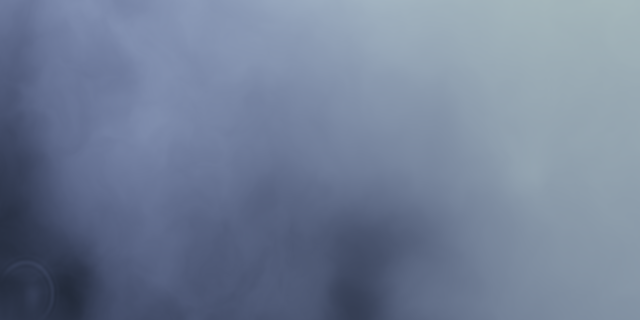
Reproduce this texture procedurally as a WebGL 1 fragment shader.

```glsl
precision highp float;
// Soft blue-grey smoke, pale at the upper right and thinning to darkness at the lower left.
uniform vec2 u_resolution;

float hash(vec2 cell) {
  vec3 q = fract(cell.xyx * vec3(0.1031, 0.1030, 0.0973));
  q += dot(q, q.yzx + 33.33);
  return fract((q.x + q.y) * q.z);
}

float valueNoise(vec2 p) {
  vec2 cell = floor(p);
  vec2 f = fract(p);
  f = f * f * f * (f * (f * 6.0 - 15.0) + 10.0);
  float low = mix(hash(cell), hash(cell + vec2(1.0, 0.0)), f.x);
  float high = mix(hash(cell + vec2(0.0, 1.0)), hash(cell + vec2(1.0)), f.x);
  return mix(low, high, f.y);
}

// Fractal noise centred on zero.
float fbm(vec2 p) {
  float sum = 0.0;
  float gain = 0.5;
  for (int i = 0; i < 5; i++) {
    sum += gain * (valueNoise(p) - 0.5);
    p = mat2(0.8, 0.6, -0.6, 0.8) * p * 2.03 + 7.3;
    gain *= 0.48;
  }
  return sum;
}

// Gaussian patch of light or shade.
float puff(vec2 p, vec2 center, vec2 radius) {
  vec2 d = (p - center) / radius;
  return exp(-dot(d, d));
}

// Broad layout of the smoke density.
float smokeLayout(vec2 p) {
  float top = mix(0.60, 1.0, smoothstep(0.0, 1.3, p.x));
  float bottom = mix(0.29, 0.74, smoothstep(0.95, 1.9, p.x));
  float v = mix(bottom, top, p.y);
  // Lit billows
  v += 0.13 * puff(p, vec2(0.43, 0.60), vec2(0.26, 0.29));
  v += 0.09 * puff(p, vec2(0.24, 0.93), vec2(0.13, 0.14));
  v += 0.05 * puff(p, vec2(1.64, 0.46), vec2(0.11, 0.11));
  // Dark hollows
  v -= 0.37 * puff(p, vec2(-0.01, 0.32), vec2(0.18, 0.37));
  v -= 0.08 * puff(p, vec2(0.03, 0.84), vec2(0.10, 0.12));
  v -= 0.23 * puff(p, vec2(0.23, 0.08), vec2(0.09, 0.17));
  v -= 0.20 * puff(p, vec2(1.12, 0.06), vec2(0.09, 0.17));
  v -= 0.15 * puff(p, vec2(1.25, 0.28), vec2(0.17, 0.12));
  v -= 0.07 * puff(p, vec2(1.00, 0.32), vec2(0.28, 0.13));
  v -= 0.05 * puff(p, vec2(0.82, 0.38), vec2(0.13, 0.09));
  v -= 0.05 * puff(p, vec2(0.38, 0.76), vec2(0.09, 0.08));
  v -= 0.04 * puff(p, vec2(1.38, 0.58), vec2(0.09, 0.16));
  return v;
}

// Faint curled wisps around a small bright core.
float curl(vec2 p, vec2 center, float wobble) {
  vec2 d = p - center;
  float r = length(d * vec2(1.0, 0.86)) + wobble;
  float band = smoothstep(0.055, 0.085, r) * (1.0 - smoothstep(0.085, 0.11, r));
  float arcs = band * (0.5 + 0.5 * cos(r * 300.0)) * smoothstep(-0.06, 0.08, d.x + d.y);
  float core = puff(p, center + vec2(0.02, 0.0), vec2(0.025, 0.045));
  return 0.07 * arcs + 0.07 * core;
}

vec3 smokeColor(float v, float x) {
  vec3 color = vec3(0.13, 0.16, 0.22) + v * vec3(0.51, 0.55, 0.74 - 0.20 * v);
  float cool = 1.0 - smoothstep(0.2, 1.9, x);
  return color + v * mix(vec3(0.0, 0.0, -0.03), vec3(-0.01, -0.015, 0.035), cool);
}

void main() {
  vec2 p = gl_FragCoord.xy / u_resolution.y;
  p.x *= 2.0 * u_resolution.y / u_resolution.x;

  // Drifting distortion of the layout and the fine texture
  vec2 warp = vec2(fbm(p * 4.0 + 3.1), fbm(p * 4.0 + 19.7));
  float density = smokeLayout(p + 0.09 * warp);
  float detail = fbm(p * vec2(6.5, 5.0) + 1.6 * warp + 11.0);

  // Texture is strongest in the thin smoke and calm in the pale haze
  float calm = smoothstep(0.6, 1.7, p.x + 0.5 * p.y);
  density += detail * mix(0.20, 0.07, calm);
  density += curl(p, vec2(0.08, 0.08), 0.015 * warp.x);

  gl_FragColor = vec4(smokeColor(clamp(density, -0.08, 1.02), p.x), 1.0);
}
```
